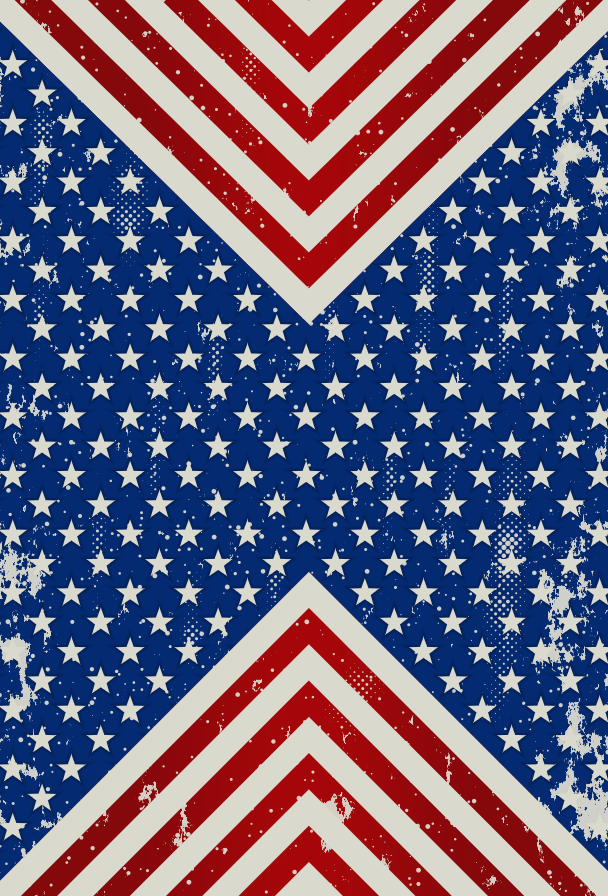
Write a Shadertoy shader that draws this background.

```glsl
const vec3 CREAM = vec3(0.85, 0.85, 0.805);
const vec3 NAVY = vec3(0.015, 0.165, 0.445);
const vec3 RED_BRIGHT = vec3(0.65, 0.025, 0.035);
const vec3 RED_DEEP = vec3(0.52, 0.03, 0.045);

float hash(vec2 c) {
    vec3 q = fract(c.xyx * 0.1031);
    q += dot(q, q.yzx + 33.33);
    return fract((q.x + q.y) * q.z);
}

vec2 hash2(vec2 c) { return vec2(hash(c), hash(c + 57.3)); }

// Coverage of a shape from its signed distance
float fill(float d, float px) { return clamp(0.5 - d / px, 0.0, 1.0); }

// Cellular noise: distance to the nearest jittered point
float cells(vec2 p) {
    vec2 id = floor(p), f = fract(p);
    float nearest = 2.0;
    for (int y = -1; y <= 1; y++)
        for (int x = -1; x <= 1; x++) {
            vec2 o = vec2(x, y);
            nearest = min(nearest, length(o + hash2(id + o + 100.0) - f));
        }
    return nearest;
}

float grit(vec2 p) {
    float sum = 0.0, weight = 0.4;
    for (int i = 0; i < 4; i++) {
        sum += weight * cells(p);
        p = p * 2.3 + 17.0;
        weight *= 0.72;
    }
    return sum;
}

// Five-pointed star, folded into half of one point
float star(vec2 p, float radius, float inner) {
    const float HALF_POINT = 0.628319;
    float a = abs(mod(atan(p.x, p.y) + HALF_POINT, 2.0 * HALF_POINT) - HALF_POINT);
    vec2 q = length(p) * vec2(sin(a), cos(a));
    vec2 notch = radius * inner * vec2(sin(HALF_POINT), cos(HALF_POINT));
    return dot(q - vec2(0.0, radius), normalize(vec2(radius - notch.y, notch.x)));
}

// Two interleaved square lattices of stars
float starField(vec2 p, vec2 origin, float spacing) {
    vec2 q = (p - origin) / spacing;
    float even = star(fract(q + 0.5) - 0.5, 0.255, 0.41);
    float odd = star(fract(q) - 0.5, 0.255, 0.41);
    return min(even, odd) * spacing;
}

// Height inside a chevron whose tip is at y = apex
float chevron(vec2 p, float apex, float side, float slope) {
    return side * (p.y - apex) - slope * abs(p.x);
}

float stripes(float v, float period) {
    return (abs(fract(v / period - 0.25) - 0.5) - 0.25) * period * 0.71;
}

// Soft leaning oval of wear
float patchAt(vec2 p, vec2 center, vec2 size) {
    vec2 q = p - center;
    q.x -= 0.07 * q.y;
    q /= size;
    return exp(-dot(q, q));
}

float streaks(vec2 p) {
    float s = 0.0;
    for (int i = 0; i < 10; i++) {
        float k = float(i);
        vec2 c = vec2(-0.3 + 0.065 * k, 0.5 + 0.16 * cos(2.4 * k));
        s = max(s, 0.65 * patchAt(p, c, vec2(0.011, 0.085)));
    }
    s = max(s, 0.75 * patchAt(p, vec2(-0.2, 0.78), vec2(0.026, 0.085)));
    s = max(s, 0.7 * patchAt(p, vec2(-0.3, 0.83), vec2(0.016, 0.09)));
    s = max(s, 0.7 * patchAt(p, vec2(0.13, 0.67), vec2(0.015, 0.11)));
    s = max(s, 0.85 * patchAt(p, vec2(0.22, 0.35), vec2(0.024, 0.18)));
    s = max(s, 0.7 * patchAt(p, vec2(-0.13, 0.3), vec2(0.014, 0.07)));
    s = max(s, 0.65 * patchAt(p, vec2(-0.065, 0.91), vec2(0.015, 0.1)));
    return max(s, 0.7 * patchAt(p, vec2(0.05, 0.22), vec2(0.035, 0.05)));
}

float scuffs(vec2 p) {
    float s = 0.35 * smoothstep(0.23, 0.36, abs(p.x));
    s += 0.75 * patchAt(p, vec2(0.287, 0.84), vec2(0.022, 0.15));
    s += 0.7 * patchAt(p, vec2(0.287, 0.32), vec2(0.026, 0.1));
    s += 0.6 * patchAt(p, vec2(0.3, 0.1), vec2(0.055, 0.08));
    s += 0.35 * patchAt(p, vec2(-0.33, 0.3), vec2(0.035, 0.11));
    s += 0.7 * patchAt(p, vec2(-0.17, 0.1), vec2(0.045, 0.035));
    s += 0.7 * patchAt(p, vec2(0.03, 0.09), vec2(0.03, 0.045));
    return s + 0.4 * patchAt(vec2(abs(p.x), p.y), vec2(0.23, 0.832), vec2(0.08, 0.008));
}

float halftone(vec2 p, float amount, float px) {
    const float DENSITY = 108.0;
    vec2 q = fract(mat2(1.0, 1.0, -1.0, 1.0) * p * DENSITY) - 0.5;
    return fill(length(q) - mix(-0.25, 0.5, amount), px * DENSITY * 1.41);
}

float specks(vec2 p, float density, float px) {
    vec2 id = floor(p * density);
    vec2 q = fract(p * density) - 0.3 - 0.4 * hash2(id);
    float radius = 0.3 * smoothstep(0.8, 1.0, hash(id + 9.0)) - 0.1;
    return fill(length(q) - radius, px * density);
}

void mainImage(out vec4 fragColor, in vec2 fragCoord) {
    float px = 1.0 / iResolution.y;
    vec2 p = (fragCoord - vec2(0.508 * iResolution.x, 0.0)) * px;

    // Layout: star field between two striped chevrons
    float upper = chevron(p, 0.638, 1.0, 0.98);
    float lower = chevron(p, 0.362, -1.0, 1.0);
    float stripe = upper > lower ? stripes(upper, 0.0803) : stripes(lower, 0.081);
    float starDist = starField(p, vec2(-0.003, 0.6), 0.0655);
    vec3 field = NAVY * mix(0.78, 1.0, smoothstep(0.0, 0.005, starDist));
    field = mix(field, CREAM, fill(starDist, px));
    vec3 red = mix(RED_BRIGHT, RED_DEEP, smoothstep(0.0, 0.22, abs(p.x)));
    vec3 bands = mix(CREAM, red, fill(stripe, px));
    vec3 color = mix(field, bands, fill(-max(upper, lower) * 0.71, px));

    // Worn ink: halftone streaks, scuffs and specks
    float dots = halftone(p, streaks(p) * (0.6 + 0.8 * cells(p * 28.0)), px);
    float rough = grit(p * vec2(34.0, 22.0)) + 0.33 * scuffs(p);
    float worn = max(dots, smoothstep(0.69, 0.75, rough));
    worn = max(worn, max(specks(p, 120.0, px), specks(p + 3.7, 75.0, px)));
    fragColor = vec4(mix(color, CREAM, 0.95 * worn), 1.0);
}
```
